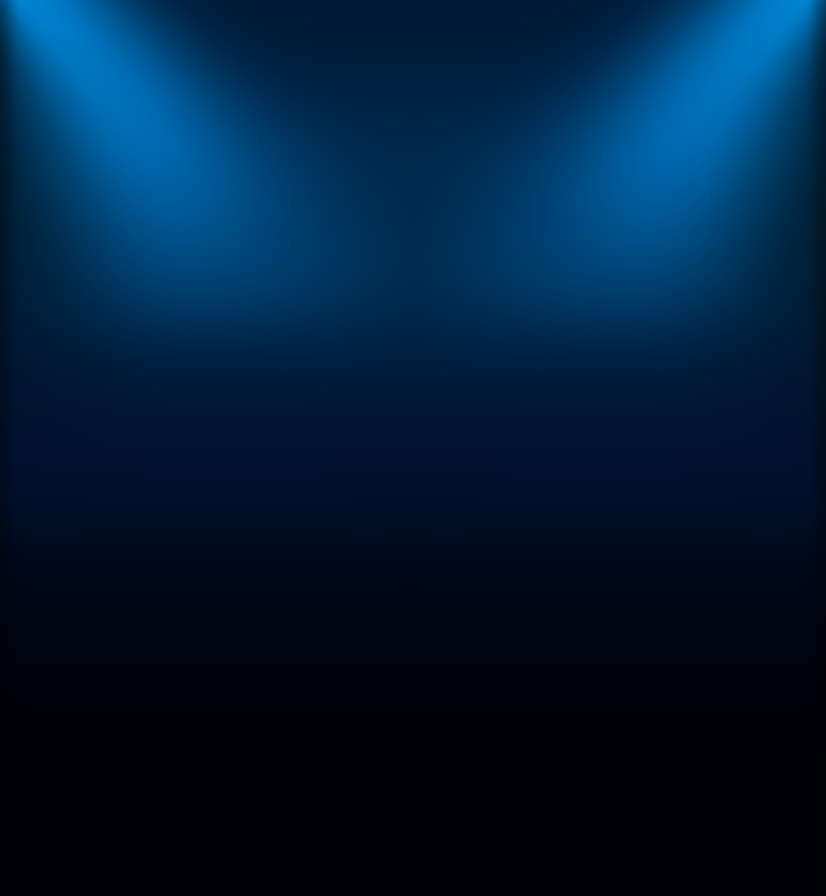
This background is drawn by a WebGL 1 fragment shader. Its source:

```glsl
precision highp float;
// Two blue spotlights in the upper corners, fading down into a near-black backdrop.

uniform vec2 u_resolution;

#define BEAM_COLOR vec3(0.0, 0.46, 0.71)
#define TOP_COLOR vec3(0.0, 0.10, 0.21)
#define HAZE_COLOR vec3(0.0, 0.16, 0.30)
#define NAVY_COLOR vec3(0.0, 0.07, 0.18)
#define DUSK_COLOR vec3(0.0, 0.02, 0.075)
#define FLOOR_COLOR vec3(0.0, 0.004, 0.03)
#define BEAM_REACH 0.40
#define SIDE_SHADE 0.50
#define RIM_SHADE 0.70

// Vertical gradient; depth runs from 0 at the top to 1 at the bottom.
vec3 backdrop(float depth) {
  vec3 color = mix(TOP_COLOR, HAZE_COLOR, smoothstep(0.0, 0.2, depth));
  color = mix(color, NAVY_COLOR, smoothstep(0.28, 0.52, depth));
  color = mix(color, DUSK_COLOR, smoothstep(0.50, 0.70, depth));
  return mix(color, FLOOR_COLOR, smoothstep(0.66, 0.85, depth));
}

// Curved beam with a tighter falloff toward the side wall.
float beam(float side, float depth) {
  float d = min(depth, 0.5);
  float axis = 0.028 + 0.92 * d - 0.83 * d * d;
  float outerWidth = 0.055 + 0.45 * d;
  float innerWidth = 0.12 + 0.22 * d;
  float offset = side - axis;
  float q = offset / (offset < 0.0 ? outerWidth : innerWidth);

  // Linear fade along the beam, rounded softly at its end.
  float fade = 1.0 - depth / BEAM_REACH;
  float strength = 0.5 * (fade + sqrt(fade * fade + 0.004));
  return strength * exp(-q * q);
}

void main() {
  vec2 uv = gl_FragCoord.xy / u_resolution;
  float depth = 1.0 - uv.y;
  float side = min(uv.x, 1.0 - uv.x);
  float upper = 1.0 - smoothstep(0.25, 0.55, depth);

  // Shade the backdrop near the side walls in the upper half.
  float wall = mix(SIDE_SHADE, 1.0, smoothstep(0.0, 0.22, side));
  vec3 color = backdrop(depth) * mix(1.0, wall, upper);

  // Mirrored spotlights.
  color += BEAM_COLOR * beam(side, depth);

  // Thin dark rim along both sides.
  color *= mix(RIM_SHADE, 1.0, smoothstep(0.0, 0.025, side));

  gl_FragColor = vec4(color, 1.0);
}
```
